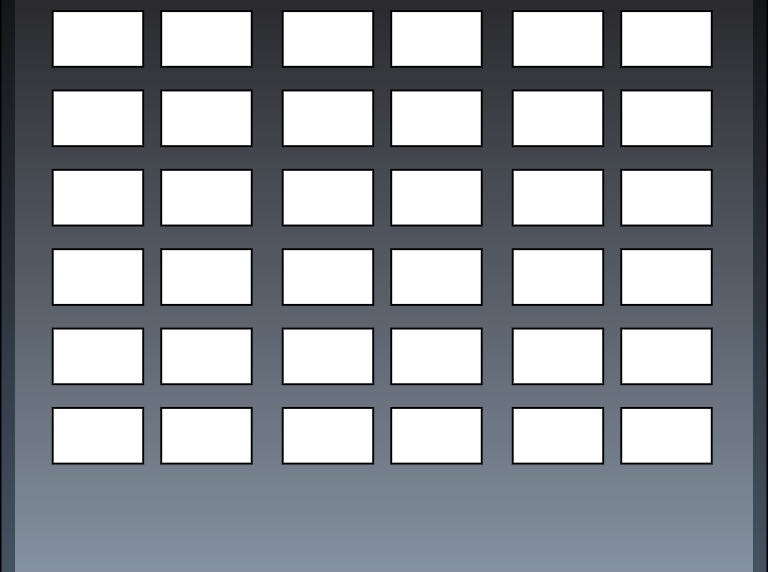
Write a Shadertoy shader that draws this pattern.

```glsl
// A dark facade with three pairs of white, black-framed windows on six floors.
// Rounded cell indices repeat one box distance; a vertical gradient shades the
// wall, and both edges carry a darker strip with a thin black outline.

float boxDistance(vec2 p, vec2 halfSize) {
    vec2 d = abs(p) - halfSize;
    return length(max(d, 0.0)) + min(max(d.x, d.y), 0.0);
}

// Antialiased coverage of the region where the distance is negative
float coverage(float dist, float pixel) {
    return clamp(0.5 - dist / pixel, 0.0, 1.0);
}

// Distance to the nearest window; p is centred in x and measured down from the top
float windowDistance(vec2 p) {
    vec2 q = p - vec2(-0.0031, 0.0681);
    vec2 pitch = vec2(0.4014, 0.13874);
    vec2 cell = clamp(round(q / pitch), vec2(-1.0, 0.0), vec2(1.0, 5.0));
    q -= cell * pitch;

    // Mirror each cell into a left and a right window
    q.x = abs(q.x) - 0.0947;
    return boxDistance(q, vec2(0.0806, 0.0503));
}

void mainImage(out vec4 fragColor, in vec2 fragCoord) {
    vec2 uv = fragCoord / iResolution.xy;
    float aspect = 1.3403;
    vec2 p = vec2((uv.x - 0.5) * aspect, 1.0 - uv.y);
    float pixel = 1.0 / iResolution.y;

    // Wall gradient, dark at the top
    vec3 color = mix(vec3(0.165, 0.165, 0.18), vec3(0.52, 0.57, 0.63), p.y);

    // Side strips and their outer black lines
    float edge = 0.5 * aspect - abs(p.x);
    vec3 strip = mix(vec3(0.08, 0.085, 0.1), vec3(0.27, 0.32, 0.38), p.y);
    color = mix(color, strip, coverage(edge - 0.0262, pixel));
    color = mix(color, vec3(0.0), coverage(edge - 0.0026, pixel));

    // Black frames with white panes inside
    float window = windowDistance(p);
    color = mix(color, vec3(0.0), coverage(window, pixel));
    color = mix(color, vec3(1.0), coverage(window + 0.0033, pixel));

    fragColor = vec4(color, 1.0);
}
```
